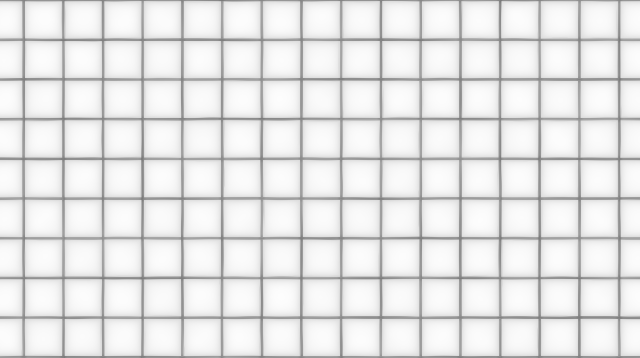
Give the GLSL for this pattern, as a Shadertoy shader.

```glsl
// Grid of softly shaded white square tiles with thin, slightly uneven gray joints.

const float PITCH = 0.1109;         // tile size, in canvas heights
const float FIRST_COLUMN = 0.0660;  // x of the first vertical joint, in canvas heights
// The lengths below are in tiles
const float JOINT_HALF = 0.032;
const float JOINT_SOFT = 0.016;
const float WOBBLE = 0.006;
const float SHADE_REACH = 0.095;
const float HAIR_OFFSET = 0.058;
const float HAIR_HALF = 0.007;
// Gray levels
const float TILE_CENTER = 0.988;
const float TILE_EDGE = 0.865;
const float JOINT_GRAY = 0.60;
const float JOINT_VARIATION = 0.10;
const float CROSSING_DARKENING = 0.06;
const float HAIR_GRAY = 0.80;

float hash(vec2 p) {
    vec3 q = fract(vec3(p.xyx) * 0.1031);
    q += dot(q, q.yzx + 33.33);
    return fract((q.x + q.y) * q.z);
}

float noise(vec2 p) {
    vec2 i = floor(p), f = fract(p);
    f = f * f * (3.0 - 2.0 * f);
    vec2 e = vec2(0.0, 1.0);
    return mix(mix(hash(i), hash(i + e.yx), f.x),
               mix(hash(i + e.xy), hash(i + e.yy), f.x), f.y);
}

// Antialiased band of the given half width
float band(float dist, float halfWidth, float soft) {
    return 1.0 - smoothstep(halfWidth - soft, halfWidth + soft, abs(dist));
}

// One joint direction: x = coverage, y = gray level, z = hairline wear
vec3 joint(float across, float along, float seed, float pixel) {
    float line = floor(across + 0.5);
    vec2 key = vec2(line + seed, along + 40.0);
    float offset = across - line + WOBBLE * (2.0 * noise(key * vec2(1.0, 1.7)) - 1.0);
    float halfWidth = JOINT_HALF * (0.92 + 0.16 * noise(key * vec2(1.0, 2.3) + 9.0));
    float soft = max(JOINT_SOFT, 0.6 * pixel);
    float coverage = band(offset, halfWidth, soft);

    // Tone drifts along each joint, and its two sides differ a little
    float tone = noise(key * vec2(1.0, 0.8) + 21.0) - 0.5;
    float side = hash(vec2(line + seed, 5.0)) - 0.5;
    float gray = JOINT_GRAY + JOINT_VARIATION * (tone + side * offset / JOINT_HALF);
    float crossing = abs(fract(along + 0.5) - 0.5);
    gray -= CROSSING_DARKENING * (1.0 - smoothstep(0.0, 0.12, crossing));

    // Broken hairline beside some tile edges
    float flip = hash(vec2(line + seed, floor(along))) < 0.5 ? -1.0 : 1.0;
    float worn = smoothstep(0.58, 0.78, noise(key * vec2(1.0, 2.0) + 57.0));
    float thinness = min(1.0, HAIR_HALF / (0.5 * pixel));
    float hair = worn * thinness * band(offset - flip * HAIR_OFFSET, HAIR_HALF, 0.5 * pixel);
    return vec3(coverage, gray, hair);
}

void mainImage(out vec4 fragColor, in vec2 fragCoord) {
    vec2 uv = fragCoord / iResolution.y;
    vec2 grid = vec2(uv.x - FIRST_COLUMN, 1.0 - uv.y) / PITCH;
    float pixel = 1.0 / (iResolution.y * PITCH);

    // Tile face, shaded toward its rim
    vec2 cell = floor(grid);
    vec2 rim = max(0.5 - abs(fract(grid) - 0.5) - JOINT_HALF, 0.0);
    vec2 lift = 1.0 - exp(-rim / SHADE_REACH);
    float gray = mix(TILE_EDGE, TILE_CENTER, lift.x * lift.y);
    gray += 0.008 * (hash(cell + 70.0) - 0.5) + 0.008 * (noise(grid * 3.0 + 30.0) - 0.5);

    // Wear, then joints in both directions
    vec3 columns = joint(grid.x, grid.y, 11.0, pixel);
    vec3 rows = joint(grid.y, grid.x, 83.0, pixel);
    gray = mix(gray, HAIR_GRAY, max(columns.z, 0.5 * rows.z));
    gray = mix(gray, rows.y, rows.x);
    gray = mix(gray, min(columns.y, mix(1.0, rows.y, rows.x)), columns.x);

    fragColor = vec4(vec3(clamp(gray, 0.0, 1.0)), 1.0);
}
```
